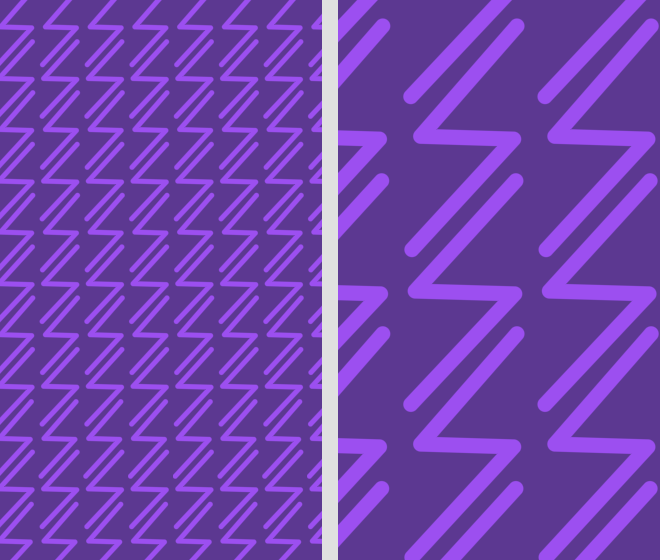
Left: the whole. Right: its middle third, enlarged.
Give the GLSL for this pattern, as a Shadertoy shader.

```glsl
// Violet zigzag bolts in a tight grid of columns and rows on deep purple.

float segment(vec2 p, vec2 a, vec2 b) {
    vec2 ap = p - a, ab = b - a;
    return length(ap - ab * clamp(dot(ap, ab) / dot(ab, ab), 0.0, 1.0));
}

// One bolt: a short bar with a parallel slanted arm at each end.
float bolt(vec2 p, float odd) {
    vec2 left = vec2(-21.0 - 2.5 * odd, -0.6);
    vec2 right = vec2(21.5 + 0.5 * odd, 0.7);
    float bar = segment(p, left, right);
    float upperArm = segment(p, left, vec2(23.0 - 0.5 * odd, -51.0));
    float lowerArm = segment(p, right, vec2(-25.0 - 0.5 * odd, 51.2));
    return min(bar, min(upperArm, lowerArm));
}

void mainImage(out vec4 fragColor, in vec2 fragCoord) {
    // The canvas is 768 units tall, with y running downwards.
    float unitsPerPixel = 768.0 / iResolution.y;
    vec2 p = vec2(fragCoord.x, iResolution.y - fragCoord.y) * unitsPerPixel;

    // Columns
    float pitch = 61.35;
    float x = (fract((p.x - 206.0) / pitch + 0.5) - 0.5) * pitch;

    // Rows overlap, so test the nearest one and its neighbours.
    float nearest = floor((p.y - 37.5) / 70.35 + 0.5);
    float dist = 1e3;
    for (int i = -1; i <= 1; i++) {
        float row = nearest + float(i);
        if (row < 0.0 || row > 10.0) continue;
        float odd = mod(row, 2.0);
        // Even rows slip a little in the lower part.
        float slip = step(7.5, row) * (1.0 - odd);
        vec2 center = vec2(-2.0, 1.6) * slip + vec2(0.0, 37.5 + 70.35 * row + 0.4 * odd);
        dist = min(dist, bolt(vec2(x, p.y) - center, odd));
    }

    // Rounded strokes with soft edges
    float soft = 0.8 * unitsPerPixel;
    float stroke = 1.0 - smoothstep(-soft, soft, dist - 3.45);
    vec3 color = mix(vec3(0.36, 0.22, 0.57), vec3(0.61, 0.31, 0.94), stroke);
    fragColor = vec4(color, 1.0);
}
```
